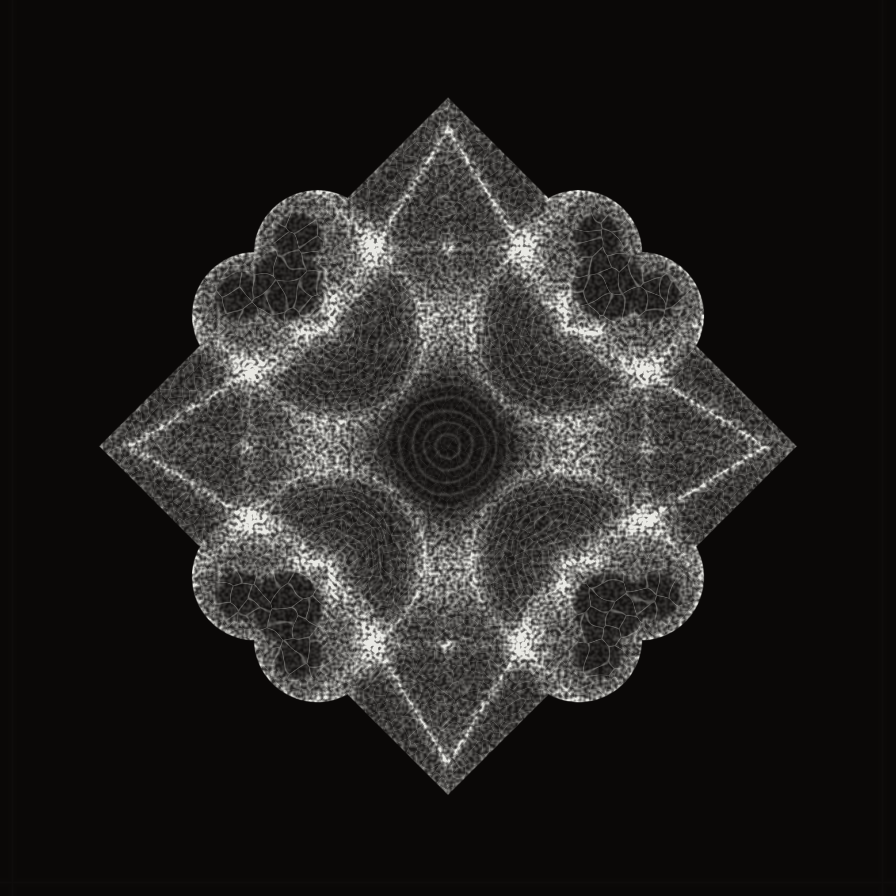
A Shadertoy shader for this background:

```glsl
// Draws a grainy, eight-fold mandala of pale filaments on near-black.

const vec2 CENTRE = vec2(0.5, 0.502);
const vec3 BACKDROP = vec3(0.041, 0.033, 0.029);
const vec3 DUST = vec3(0.99, 0.99, 0.97);

vec2 hash2(vec2 p) {
    vec3 q = fract(p.xyx * vec3(0.1031, 0.1030, 0.0973));
    q += dot(q, q.yzx + 33.33);
    return fract((q.xx + q.yz) * q.zy);
}

float cornerDot(vec2 cell, vec2 corner, vec2 f) {
    float angle = 6.2832 * hash2(cell + corner).x;
    return dot(vec2(cos(angle), sin(angle)), f - corner);
}

float gradientNoise(vec2 p) {
    vec2 i = floor(p), f = fract(p);
    vec2 u = f * f * f * (f * (f * 6.0 - 15.0) + 10.0);
    float low = mix(cornerDot(i, vec2(0, 0), f), cornerDot(i, vec2(1, 0), f), u.x);
    float high = mix(cornerDot(i, vec2(0, 1), f), cornerDot(i, vec2(1, 1), f), u.x);
    return mix(low, high, u.y);
}

// Bright walls between scattered cells
float cellWeb(vec2 p, float width) {
    vec2 i = floor(p), f = fract(p);
    float first = 9.0, second = 9.0;
    for (int y = -1; y <= 1; y++)
    for (int x = -1; x <= 1; x++) {
        vec2 o = vec2(x, y);
        float d = length(o + hash2(i + o) - f);
        second = min(second, max(first, d));
        first = min(first, d);
    }
    return 1.0 - smoothstep(0.0, width, second - first);
}

float segmentDist(vec2 p, vec2 a, vec2 b) {
    vec2 ab = b - a;
    return length(p - a - ab * clamp(dot(p - a, ab) / dot(ab, ab), 0.0, 1.0));
}

float glow(float d, float width) { return exp(-abs(d) / width); }

float blob(vec2 p, vec2 c, vec2 size) {
    vec2 q = (p - c) / size;
    return exp(-dot(q, q));
}

// Half capsule: round toward the middle, straight-sided outward
float petalDist(vec2 p, float start, float radius) {
    vec2 q = vec2(p.x - p.y, p.x + p.y) * 0.70711;
    return length(vec2(q.x, min(q.y - start, 0.0))) - radius;
}

// One wedge of the mandala, p.x >= p.y >= 0
float mandala(vec2 p, vec2 uv, float soft) {
    const vec2 tip = vec2(0.354, 0.0), crossing = vec2(0.217, 0.085);
    const vec2 hook = vec2(0.131, 0.131), hookLeg = vec2(0.168, 0.128);

    float diamond = (p.x + p.y - 0.389) * 0.70711;
    float lobe = length(p - vec2(0.215, 0.146)) - 0.0705;
    float body = min(diamond, lobe);
    float inside = 1.0 - smoothstep(-soft, soft, body);
    float petal = petalDist(p, 0.178, 0.1);
    float heart = min(length(p - vec2(0.232, 0.167)) - 0.029,
                      length(p - vec2(0.18, 0.18)) - 0.041);
    float inPetal = 1.0 - smoothstep(-0.006, 0.006, petal);
    float inHeart = 1.0 - smoothstep(-0.006, 0.005, heart);
    float inLobe = 1.0 - smoothstep(-0.004, 0.004, lobe);
    float core = (1.0 - smoothstep(0.055, 0.095, p.x + 0.35 * p.y)) * (1.0 - inPetal);

    // Soft veils
    float veil = 0.19 + 0.12 * inLobe - 0.05 * inPetal * (1.0 - inLobe);
    veil += 0.34 * blob(p, vec2(0.14, 0.012), vec2(0.045, 0.03));
    veil += 0.1 * glow(p.y, 0.012) * smoothstep(0.08, 0.14, p.x);
    veil += 0.17 * glow(p.x - 0.222, 0.007) * (1.0 - inLobe);
    veil += 0.35 * blob(p, vec2(0.222, 0.0), vec2(0.007));
    veil *= 1.0 - 0.62 * core;

    // Folds and creases
    float ridge = segmentDist(p, tip, crossing);
    float fold = segmentDist(p, crossing, hook);
    float crease = segmentDist(p, hook, hookLeg);
    veil += 0.45 * glow(ridge, 0.0032) + 0.1 * glow(ridge, 0.014);
    veil += 0.24 * glow(fold, 0.018);
    veil += 0.58 * glow(crease, 0.0045) + 0.12 * glow(crease, 0.02);
    veil += 0.33 * glow(petal, 0.008) * (petal < 0.0 ? 1.0 : 0.8);
    veil += 0.36 * blob(p, crossing, vec2(0.026, 0.016));
    veil = mix(veil, 0.1, inHeart * 0.9);
    veil += 0.14 * glow(heart, 0.005) * inLobe;

    // Outer rims
    veil += 0.5 * glow(lobe, 0.0035) * smoothstep(-0.012, 0.004, diamond);
    veil += 0.17 * glow(diamond, 0.004) * (1.0 - inLobe);

    // Grain and fine threads
    float wobble = gradientNoise(uv * 38.0);
    float speck = clamp(0.5 + 1.15 * gradientNoise(uv * 235.0)
                            + 0.5 * gradientNoise(uv * 120.0 + 7.0), 0.0, 1.4);
    float threads = cellWeb(uv * 88.0 + wobble, 0.13);
    float web = cellWeb(uv * 46.0 + 0.4 * wobble, 0.1);
    float arcs = pow(0.5 + 0.5 * sin(petal * 620.0 + wobble * 5.0), 7.0);
    float rings = pow(0.5 + 0.5 * cos(length(p) * 465.0 + wobble * 1.5), 5.0);
    float light = veil * (0.35 + 1.2 * speck);
    light += threads * 0.13 * (1.0 - inHeart) * (1.0 - 0.6 * core);
    light += web * inHeart * 0.26 + arcs * 0.13 * inPetal * (1.0 - inLobe);
    light += rings * core * 0.13;
    return light * inside;
}

void mainImage(out vec4 fragColor, in vec2 fragCoord) {
    vec2 uv = fragCoord / iResolution.xy;
    vec2 p = abs(uv - CENTRE);
    p = vec2(max(p.x, p.y), min(p.x, p.y));
    float light = mandala(p, uv, 1.0 / iResolution.y);

    // Barely visible frame
    float frame = min(min(abs(uv.x - 0.014), abs(uv.x - 0.985)), abs(uv.y - 0.015));
    vec3 colour = BACKDROP + 0.016 * glow(frame, 0.0012);
    fragColor = vec4(mix(colour, DUST, clamp(light * 0.88, 0.0, 0.92)), 1.0);
}
```
